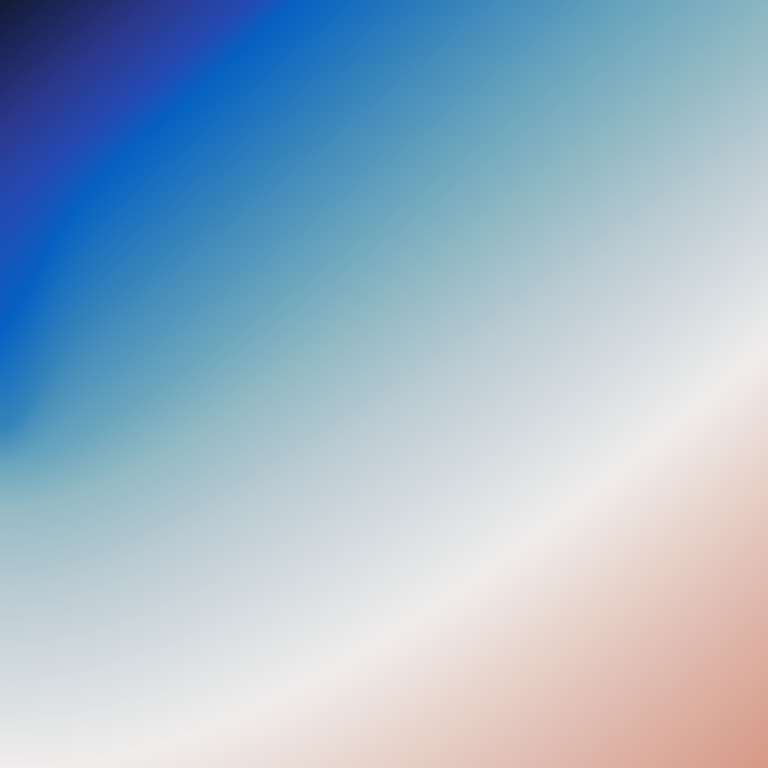
Reproduce this background procedurally as a WebGL 2 fragment shader.

```glsl
#version 300 es
precision highp float;
// A soft diagonal gradient from midnight blue through teal and white to clay.
// Each colour stop lies on its own hyperbolic curve across the canvas, and
// the colour at a point is blended linearly between neighbouring curves.

#define STOPS 12
#define BULGE_FIRST 3      // first stop pushed down at the left edge
#define BULGE_LAST 4       // last stop pushed down at the left edge
#define BULGE_DEPTH 0.08
#define BULGE_WIDTH 0.07

uniform vec2 u_resolution;
out vec4 fragColor;

// Stop colours, from the upper left to the lower right
const vec3 COLORS[STOPS] = vec3[STOPS](
    vec3(0.07, 0.10, 0.21),  // midnight
    vec3(0.17, 0.22, 0.55),  // indigo
    vec3(0.14, 0.29, 0.70),  // violet blue
    vec3(0.02, 0.38, 0.76),  // cobalt
    vec3(0.22, 0.52, 0.73),  // azure
    vec3(0.42, 0.65, 0.74),  // teal
    vec3(0.58, 0.73, 0.77),  // grey teal
    vec3(0.74, 0.80, 0.83),  // mist
    vec3(0.94, 0.93, 0.925), // white
    vec3(0.91, 0.84, 0.81),  // blush
    vec3(0.88, 0.74, 0.70),  // rose
    vec3(0.84, 0.60, 0.52)   // clay
);

// Stop curves: depth at the left edge, slope, radius of the bend
const vec3 CURVES[STOPS] = vec3[STOPS](
    vec3(0.00, 0.80, 0.00),
    vec3(0.17, 0.80, 0.00),
    vec3(0.27, 0.82, 0.00),
    vec3(0.35, 0.90, 0.00),
    vec3(0.48, 0.86, 0.05),
    vec3(0.605, 0.82, 0.11),
    vec3(0.66, 0.75, 0.20),
    vec3(0.78, 0.75, 0.25),
    vec3(1.00, 1.056, 0.70),
    vec3(1.133, 1.05, 0.70),
    vec3(1.292, 1.06, 0.70),
    vec3(1.552, 1.06, 0.70)
);

// Depth below the top edge of one stop at horizontal position x
float stopDepth(int k, float x) {
    vec3 c = CURVES[k];
    float depth = c.x - c.y * (length(vec2(x, c.z)) - c.z);
    if (k >= BULGE_FIRST && k <= BULGE_LAST) {
        float t = x / BULGE_WIDTH;
        depth += BULGE_DEPTH * exp(-t * t);
    }
    return depth;
}

void main() {
    vec2 uv = gl_FragCoord.xy / u_resolution;
    float depth = 1.0 - uv.y;

    // Walk down the stops, blending each into the next
    vec3 color = COLORS[0];
    float previous = stopDepth(0, uv.x);
    for (int k = 1; k < STOPS; k++) {
        float next = stopDepth(k, uv.x);
        float blend = clamp((depth - previous) / (next - previous), 0.0, 1.0);
        color = mix(color, COLORS[k], blend);
        previous = next;
    }
    fragColor = vec4(color, 1.0);
}
```
